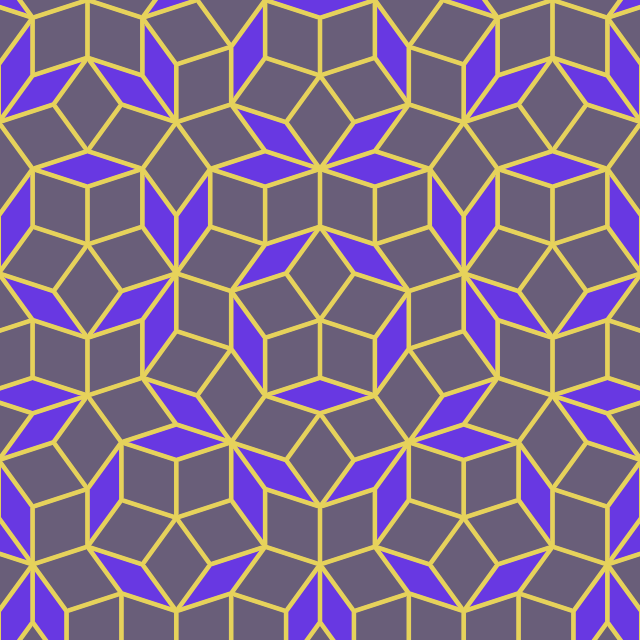
This pattern is drawn by a WebGL 2 fragment shader. Its source:

```glsl
#version 300 es
precision highp float;
// Five-fold Penrose tiling of thick and thin rhombs with outlined edges.

uniform vec2 u_resolution;
out vec4 fragColor;

const vec3 THICK_COLOR = vec3(0.412, 0.369, 0.475);
const vec3 THIN_COLOR = vec3(0.408, 0.220, 0.886);
const vec3 LINE_COLOR = vec3(0.902, 0.824, 0.357);
const vec2 CENTER = vec2(0.5);
const float WHEEL_RADIUS = 1.0;   // radius of the undivided wheel
const float HALF_LINE = 0.0036;   // half the outline width
const int SUBDIVISIONS = 5;

const float PHI = 1.6180339;
const float SECTOR = radians(72.0);

float cross2(vec2 a, vec2 b) {
    return a.x * b.y - a.y * b.x;
}

// True when p and q lie on the same side of the line through a and b.
bool sameSide(vec2 p, vec2 q, vec2 a, vec2 b) {
    return cross2(b - a, p - a) * cross2(b - a, q - a) > 0.0;
}

float lineDistance(vec2 p, vec2 a, vec2 b) {
    return abs(cross2(normalize(b - a), p - a));
}

// Fold the plane into one 36 degree wedge, measured from straight down.
vec2 foldWedge(vec2 p) {
    float angle = mod(atan(p.x, -p.y), SECTOR);
    angle = min(angle, SECTOR - angle);
    return length(p) * vec2(cos(angle), sin(angle));
}

// Half a rhomb: the apex lies between the two outlined sides.
struct Triangle {
    vec2 apex, b, c;
    bool thin;
};

// Split a Robinson triangle by the golden ratio; keep the part holding p.
Triangle subdivide(Triangle t, vec2 p) {
    if (t.thin) {
        vec2 cut = mix(t.apex, t.b, 1.0 / PHI);
        if (sameSide(p, t.b, t.c, cut)) return Triangle(t.c, cut, t.b, true);
        return Triangle(cut, t.c, t.apex, false);
    }
    vec2 sideCut = mix(t.b, t.apex, 1.0 / PHI);
    vec2 baseCut = mix(t.b, t.c, 1.0 / PHI);
    if (sameSide(p, t.c, baseCut, t.apex)) return Triangle(baseCut, t.c, t.apex, false);
    if (sameSide(p, t.b, sideCut, baseCut)) return Triangle(sideCut, baseCut, t.b, false);
    return Triangle(baseCut, sideCut, t.apex, true);
}

void main() {
    float pixel = 1.0 / min(u_resolution.x, u_resolution.y);
    vec2 p = foldWedge((gl_FragCoord.xy - CENTER * u_resolution) * pixel);

    // Start from one wedge of the wheel and refine it around p
    float halfSector = 0.5 * SECTOR;
    Triangle tile = Triangle(vec2(0.0), vec2(WHEEL_RADIUS, 0.0),
        WHEEL_RADIUS * vec2(cos(halfSector), sin(halfSector)), true);
    for (int i = 0; i < SUBDIVISIONS; i++) tile = subdivide(tile, p);

    // Fill by rhomb type, then draw the two outer sides
    vec3 color = tile.thin ? THIN_COLOR : THICK_COLOR;
    float edge = min(lineDistance(p, tile.apex, tile.b), lineDistance(p, tile.apex, tile.c));
    float outline = 1.0 - smoothstep(HALF_LINE - 0.6 * pixel, HALF_LINE + 0.6 * pixel, edge);
    fragColor = vec4(mix(color, LINE_COLOR, outline), 1.0);
}
```
